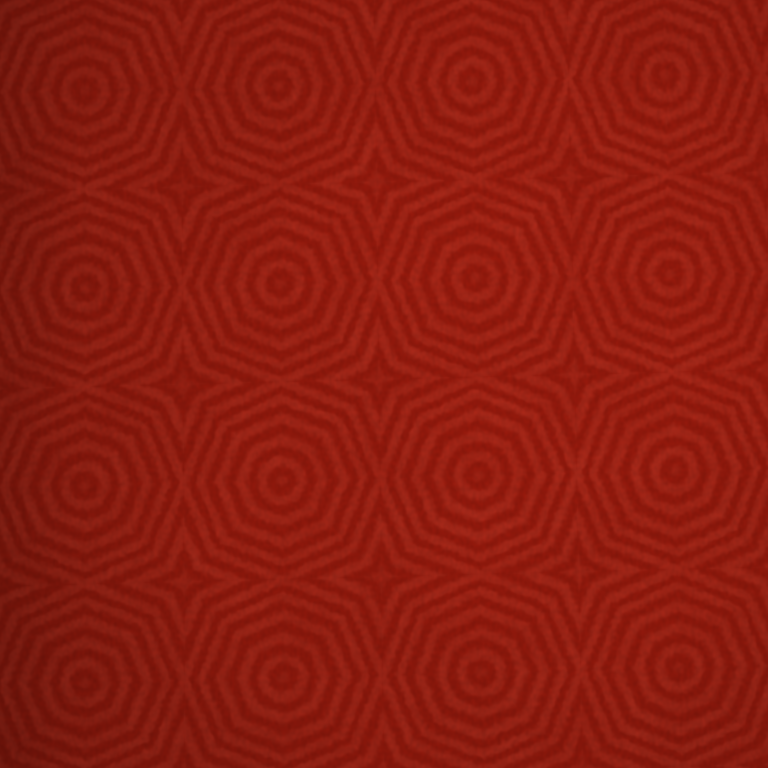
A WebGL 1 fragment shader for this pattern:

```glsl
precision highp float;
// Red cloth with a four by four grid of concentric octagons whose outer rings
// cross and leave nested four-pointed stars between them. Each ring is a level
// of an octagon gauge; a slight skew, woven grain and uneven light add wear.

uniform vec2 u_resolution;

#define FIRST_CENTRE vec2(0.111, 0.111)  // lower left medallion
#define PERIOD vec2(0.251, 0.257)        // spacing at the top, and upwards
#define SPREAD 0.008                     // extra column spacing at the bottom
#define TILT 0.025                       // rise of the rows to the right
#define RINGS 10.0                       // rings per period
#define RING_DRIFT 0.18                  // outward shift of the middle rings
#define EDGE_SOFTNESS 1.0
#define WOBBLE 0.013                     // raggedness of the rings
#define GRAIN 0.065                      // brightness of the weave
#define FALLOFF 0.36                     // loss of light towards the corners
#define GROUND_COLOR vec3(0.542, 0.091, 0.044)
#define LINE_COLOR vec3(0.612, 0.142, 0.088)

const float TAU = 6.2831853;

vec2 hashGradient(vec2 cell) {
  vec3 q = fract(cell.xyx * vec3(0.1031, 0.1030, 0.0973));
  q += dot(q, q.yzx + 33.33);
  float angle = TAU * fract((q.x + q.y) * q.z);
  return vec2(cos(angle), sin(angle));
}

float gradientNoise(vec2 p) {
  vec2 i = floor(p);
  vec2 f = fract(p);
  vec2 w = f * f * f * (f * (f * 6.0 - 15.0) + 10.0);
  float a = dot(hashGradient(i), f);
  float b = dot(hashGradient(i + vec2(1.0, 0.0)), f - vec2(1.0, 0.0));
  float c = dot(hashGradient(i + vec2(0.0, 1.0)), f - vec2(0.0, 1.0));
  float d = dot(hashGradient(i + 1.0), f - 1.0);
  return mix(mix(a, b, w.x), mix(c, d, w.x), w.y);
}

// Maps the canvas to grid units, with a medallion centred on each integer.
vec2 clothGrid(vec2 uv) {
  vec2 p = uv - FIRST_CENTRE;
  p.y -= TILT * p.x;
  return p / vec2(PERIOD.x + SPREAD * (1.0 - uv.y), PERIOD.y);
}

// Circumradius of the octagon through p, with corners on the axes;
// it turns round near the centre.
float octagonRadius(vec2 p) {
  p = abs(p);
  float octagon = max(p.x, p.y) + min(p.x, p.y) * tan(TAU / 16.0);
  float circle = length(p);
  return mix(circle, octagon, smoothstep(0.08, 0.24, circle));
}

// Ring number at a radius; whole numbers are the middles of the light lines.
float ringPhase(float radius) {
  float middle = smoothstep(0.12, 0.34, radius)
               * (1.0 - smoothstep(0.40, 0.50, radius));
  return RINGS * radius - RING_DRIFT * middle;
}

void main() {
  vec2 uv = gl_FragCoord.xy / u_resolution;

  // Rings, roughened by the weave
  vec2 cell = fract(clothGrid(uv) + 0.5) - 0.5;
  float ragged = gradientNoise(uv * 125.0) + 0.7 * gradientNoise(uv * 52.0 + 17.0);
  float radius = octagonRadius(cell) + WOBBLE * ragged;
  float wave = cos(TAU * ringPhase(radius));
  float pixel = TAU * RINGS / (PERIOD.x * min(u_resolution.x, u_resolution.y));
  float softness = EDGE_SOFTNESS + 0.5 * pixel;
  float line = smoothstep(-softness, softness, wave);

  // Worn lines, fainter at the hearts of the medallions and stars
  float wear = gradientNoise(uv * 14.0 + 5.0) + gradientNoise(uv * 60.0 + 43.0);
  line *= 0.95 + 0.3 * wear;
  line *= 1.0 - 0.35 * smoothstep(0.06, 0.03, radius);
  line *= 1.0 - 0.3 * smoothstep(0.63, 0.67, radius);
  vec3 color = mix(GROUND_COLOR, LINE_COLOR, line);

  // Fine grain and broad patches
  float grain = gradientNoise(uv * 150.0 + 31.0)
              + 0.6 * gradientNoise(uv * vec2(210.0, 120.0) + 71.0);
  float patches = gradientNoise(uv * 5.0 + 3.0);
  color *= 1.0 + GRAIN * grain + 0.03 * patches;

  // Light falls from the right and fades to the left and the corners
  vec2 fromLight = (uv - vec2(0.68, 0.56)) * vec2(1.0, 0.85);
  float light = 1.03 - FALLOFF * dot(fromLight, fromLight);
  light -= 0.05 * smoothstep(0.12, 0.0, uv.x);
  gl_FragColor = vec4(color * light, 1.0);
}
```
